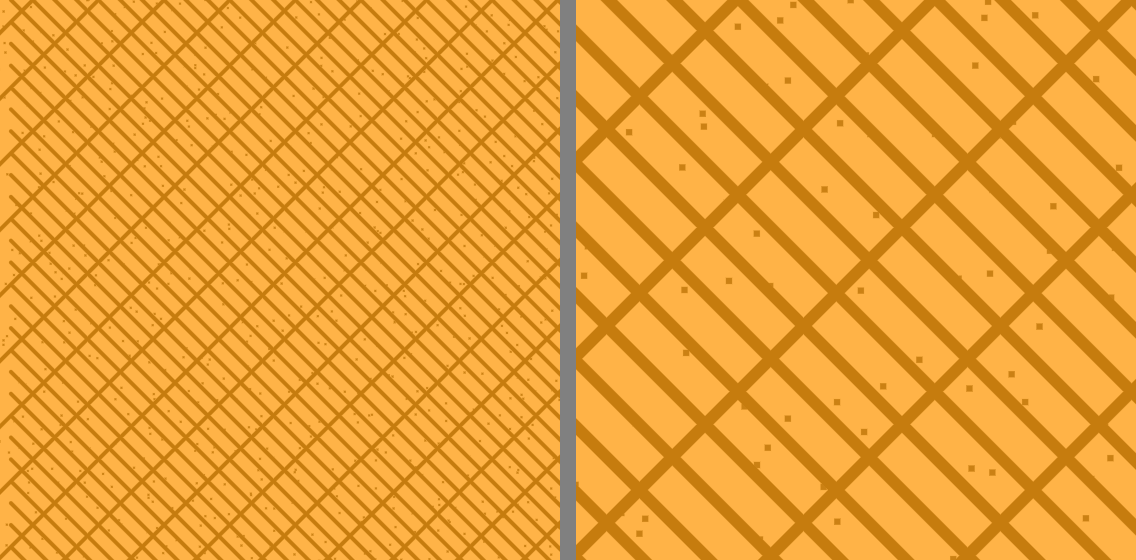
Left, the full canvas; right, a detail of the centre.
This pattern is drawn by a Shadertoy shader. Its source:

```glsl
// Amber diagonal brickwork: long rising lines, crossed by a denser set of
// falling lines, drawn on a grid of small square cells from the top left.
// The first column holds no falling lines; small specks are scattered over all.

const float CELL        = 10.0 / 512.0;  // side of one grid cell
const float LINE_WIDTH  = 3.6 / 512.0;
const float SHORT_EVERY = 2.0;           // falling line period, in cells
const float LONG_EVERY  = 6.0;           // rising line period, in cells
const float SPECK_SIZE  = 0.95 / 512.0;  // half side of a speck
const float SPECK_GRID  = 16.0;          // speck cells across, per layer
const int   SPECK_LAYERS = 3;
const float SPECK_INK   = 0.9;           // opacity of a speck
const vec3  GROUND = vec3(1.0, 0.702, 0.278);
const vec3  INK    = vec3(0.775, 0.485, 0.055);

// Integer hash: cell and layer to two values in 0..1
vec2 hash2(ivec3 c) {
    uvec3 v = uvec3(c) * 1664525u + 1013904223u;
    v.x += v.y * v.z; v.y += v.z * v.x; v.z += v.x * v.y;
    v ^= v >> 16u;
    v.x += v.y * v.z; v.y += v.z * v.x;
    return vec2(v.xy >> 8u) / 16777216.0;
}

// Signed offset from the nearest multiple of the period
float repeatOffset(float x, float period) {
    return mod(x + 0.5 * period, period) - 0.5 * period;
}

float coverage(float dist, float pixel) {
    return 1.0 - smoothstep(-0.75 * pixel, 0.75 * pixel, dist);
}

// Distance to the rising lines
float risingLines(vec2 p) {
    float across = repeatOffset(p.x + p.y - 3.0 * CELL, LONG_EVERY * CELL);
    return abs(across) * sqrt(0.5) - 0.5 * LINE_WIDTH;
}

// Distance to the falling lines, with round ends at the first column
float fallingLines(vec2 p) {
    float across = repeatOffset(p.x - p.y - CELL, SHORT_EVERY * CELL) * sqrt(0.5);
    float along = (p.x - CELL) * sqrt(2.0) - across;
    return length(vec2(min(along, 0.0), across)) - 0.5 * LINE_WIDTH;
}

// Distance to the specks: one per cell in each of several shifted layers
float specks(vec2 p) {
    float nearest = 1.0;
    float margin = 2.0 * SPECK_SIZE * SPECK_GRID;
    for (int layer = 0; layer < SPECK_LAYERS; layer++) {
        vec2 q = p * SPECK_GRID + float(layer) / float(SPECK_LAYERS);
        vec2 cell = floor(q);
        vec2 centre = mix(vec2(margin), vec2(1.0 - margin),
                          hash2(ivec3(ivec2(cell) + 64, layer + 7)));
        vec2 offset = abs(q - cell - centre) / SPECK_GRID;
        nearest = min(nearest, max(offset.x, offset.y) - SPECK_SIZE);
    }
    return nearest;
}

void mainImage(out vec4 fragColor, in vec2 fragCoord) {
    float pixel = 1.0 / iResolution.y;
    vec2 p = fragCoord * pixel;
    p.y = 1.0 - p.y;

    float lines = coverage(min(risingLines(p), fallingLines(p)), pixel);
    float dots = SPECK_INK * coverage(specks(p), pixel);
    fragColor = vec4(mix(GROUND, INK, max(lines, dots)), 1.0);
}
```
